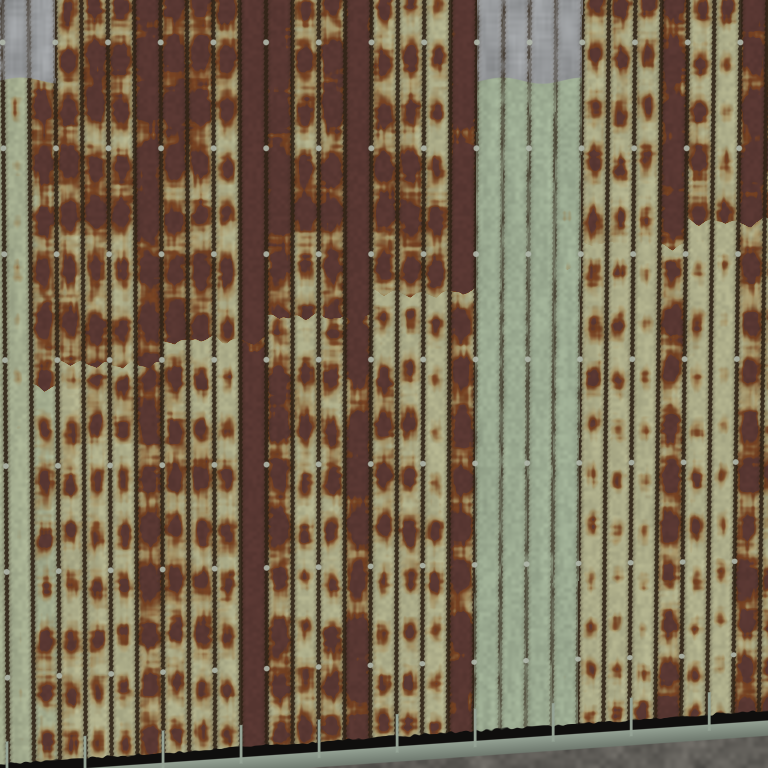
Reproduce this texture procedurally as a WebGL 2 fragment shader.

```glsl
#version 300 es
precision highp float;
// Rusting ribbed metal cladding: leaning sheets of four ribs each, with rust
// blobs on a regular grid, lap seams, fixings, and a rail over concrete below.
// Rust is one field (sheet level + blob + woven noise) cut at two thresholds.
uniform vec2 u_resolution;
out vec4 fragColor;

#define SHEET_WIDTH 0.1374
#define SHEET_START 0.0716
#define RIBS 4.0
#define ROWS 14.5
#define GROOVE 0.075
#define BLOB_GAIN 0.56
#define SCREW_RADIUS 0.0038
#define POST_PITCH 0.1016

const vec3 PAINT = vec3(0.68, 0.68, 0.54);
const vec3 CLEAN_PAINT = vec3(0.61, 0.67, 0.57);
const vec3 ZINC = vec3(0.59, 0.60, 0.61);
const vec3 STAIN = vec3(0.60, 0.47, 0.27);
const vec3 ORANGE_RUST = vec3(0.45, 0.25, 0.13);
const vec3 DARK_RUST = vec3(0.345, 0.215, 0.195);
const vec3 GROOVE_DARK = vec3(0.19, 0.14, 0.09);
const vec3 RAIL = vec3(0.53, 0.58, 0.53);
const vec3 CONCRETE = vec3(0.37, 0.36, 0.34);

// Rust level of each sheet, left to right
const float SHEET_RUST[8] = float[8](0.14, 0.50, 0.56, 0.58, 0.46, -0.6, 0.46, 0.38);

float hash(vec2 p) {
  p = fract(p * vec2(0.1031, 0.1137));
  p += dot(p, p.yx + 33.33);
  return fract((p.x + p.y) * p.x * 7.31 + p.y * 5.17);
}

float noise(vec2 p) {
  vec2 i = floor(p), f = fract(p);
  f = f * f * (3.0 - 2.0 * f);
  return mix(mix(hash(i), hash(i + vec2(1, 0)), f.x),
             mix(hash(i + vec2(0, 1)), hash(i + vec2(1, 1)), f.x), f.y);
}

// Fine crossing streaks, around zero
float weave(vec2 p) {
  return noise(p * vec2(45.0, 210.0)) + noise(p * vec2(260.0, 35.0) + 70.0) - 1.0;
}

// Extra rust on the closing rib of a sheet, and on a few fully rusted ribs
float ribRust(float sheet, float rib) {
  float closing = step(2.5, rib);
  float extra = 0.36 * closing + 0.2 * (hash(vec2(sheet + 9.0, rib + 3.0)) - 0.5);
  if (sheet == 1.0) extra += 0.45 * closing;
  if (sheet == 2.0 && rib == 0.0 || sheet == 6.0 && rib == 2.0) extra += 0.3;
  return extra;
}

vec3 cladding(vec2 p, float aa) {
  float x = p.x + p.y * (0.02 * p.x - 0.008);
  float across = (x - SHEET_START) / SHEET_WIDTH;
  float sheet = floor(across);
  float rib = floor(fract(across) * RIBS);
  float q = fract(across * RIBS) - 0.5;
  float row = (p.y + 0.07 * p.x * pow(p.y, 5.0)) * ROWS - 0.1;
  float level = SHEET_RUST[int(clamp(sheet + 1.0, 0.0, 7.0))];
  float clean = step(level, 0.0);

  // Lap seam: the lower sheet starts fresh and rusts less
  float seam = 0.475 - 0.031 * sheet - 0.016 * abs(q) + 0.008 * noise(vec2(x * 90.0, sheet));
  float below = smoothstep(-aa, aa, p.y - seam);
  float lip = below * smoothstep(0.022, 0.006, p.y - seam);

  // Rust field
  float jitter = 0.25 * (noise(vec2(sheet * 4.0 + rib, row * 0.7)) - 0.5);
  float s = fract(row + jitter + 0.5) - 0.5;
  float blob = exp(-9.0 * q * q - 11.0 * s * s);
  float patchy = noise(vec2(across * 2.5, row * 0.8)) - 0.5;
  float rust = level + ribRust(sheet, rib) + BLOB_GAIN * blob + 0.35 * patchy;
  rust += 0.16 * weave(p) + 0.12 * (noise(p * 110.0) - 0.5);
  rust += 0.12 * (1.0 - below) - 0.05 * below - 0.3 * lip;

  // Paint, stain, then the two stages of rust
  vec3 col = mix(PAINT, CLEAN_PAINT, max(clean, 0.55 * step(level, 0.2)));
  col *= 0.96 + 0.07 * noise(p * vec2(120.0, 12.0)) + 0.05 * q;
  col = mix(col, STAIN, 0.65 * smoothstep(0.52, 0.82, rust));
  col = mix(col, ORANGE_RUST, smoothstep(0.72, 0.91, rust));
  col = mix(col, DARK_RUST, smoothstep(0.91, 0.99, rust));
  col *= 0.95 + 0.1 * noise(p * 190.0);

  // Bare zinc sheets at the top
  float zincSheet = max(clean, step(sheet, -0.5));
  float zinc = zincSheet * smoothstep(aa, -aa, p.y - 0.105 + 0.004 * sin(x * 60.0));
  vec3 bare = ZINC * (0.9 + 0.2 * noise(p * vec2(50.0, 25.0)) + 0.06 * weave(p));
  col = mix(col, bare, zinc);

  // Grooves between ribs, with a twilled edge and a soft brown fringe
  float ribAA = aa * RIBS / SHEET_WIDTH;
  float edge = 0.5 - abs(q) + 0.018 * sin(p.y * 940.0 + x * 700.0);
  float worn = mix(1.0, 0.25 + 0.5 * noise(vec2(rib * 7.0, p.y * 70.0)), max(clean, zinc));
  col = mix(col, GROOVE_DARK, 0.3 * worn * smoothstep(0.24, 0.04, edge));
  col = mix(col, GROOVE_DARK, 0.88 * worn * smoothstep(GROOVE + ribAA, GROOVE - ribAA, edge));

  // Fixings on every second groove and every second row
  vec2 cell = fract(vec2(across * RIBS, row - 0.7) * 0.5 + 0.5) - 0.5;
  float screw = length(cell * 2.0 * vec2(SHEET_WIDTH / RIBS, 1.0 / ROWS));
  return mix(col, vec3(0.70, 0.73, 0.68), 0.9 * smoothstep(aa, -aa, screw - SCREW_RADIUS));
}

void main() {
  vec2 p = gl_FragCoord.xy / u_resolution;
  p.y = 1.0 - p.y;
  float aa = 0.8 / u_resolution.y;
  float drop = p.y - (0.997 - 0.07 * p.x);
  vec3 col = cladding(p, aa);

  // Shadow gap, rail and concrete along the sloping foot
  vec3 ground = CONCRETE * (0.75 + 0.35 * noise(p * 35.0) + 0.2 * noise(p * 130.0));
  col = mix(col, vec3(0.06, 0.055, 0.05), smoothstep(-aa, aa, drop + 0.004 * noise(p * 150.0)));
  col = mix(col, RAIL * (1.08 - 14.0 * max(drop - 0.012, 0.0)), smoothstep(-aa, aa, drop - 0.011));
  col = mix(col, ground, smoothstep(-aa, aa, drop - 0.031));

  // Thin posts holding the rail
  float post = abs(fract((p.x - 0.1107) / POST_PITCH + 0.5) - 0.5) * POST_PITCH;
  float span = abs(drop + 0.006) - 0.025;
  col = mix(col, RAIL * 1.1, smoothstep(aa, -aa, max(post - 0.0018, span)));
  fragColor = vec4(col, 1.0);
}
```
